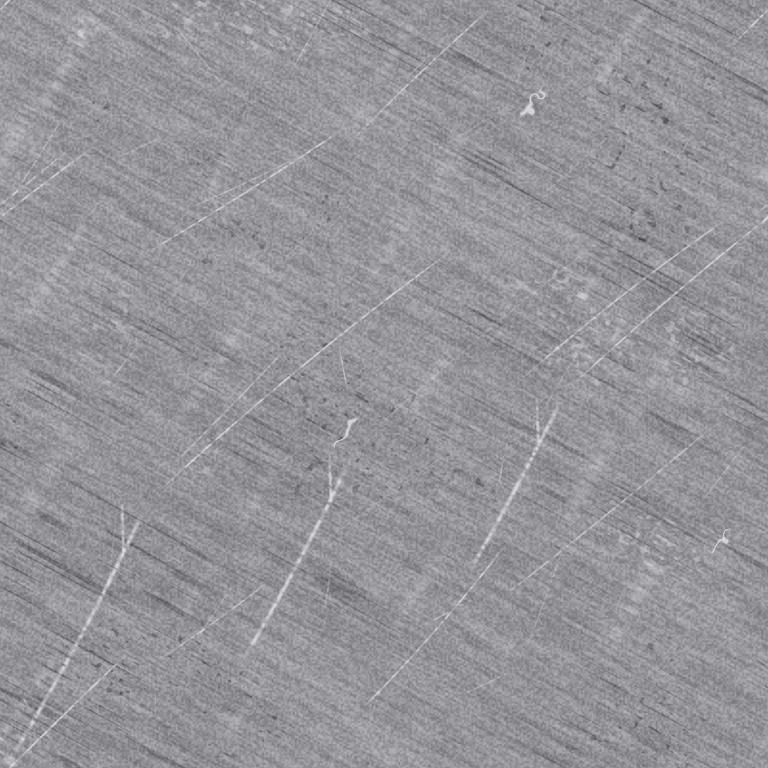
Write a Shadertoy shader that draws this texture.

```glsl
// Worn brushed metal: fine grey grain with slanted dark brush lines,
// crossed by pale scratches, forked gouges, scuffed bands and specks.
// Stretched value noise makes the brushing; looped strokes make the wear.

#define BASE_COLOR vec3(0.583, 0.582, 0.602)
#define SCRATCH_COLOR vec3(0.87, 0.87, 0.88)
#define BRUSH_ANGLE -0.50
#define BRUSH_CONTRAST 0.13
#define GRAIN_CONTRAST 0.15
#define GRAIN_CELLS 400.0
#define LONG_SCRATCHES 9
#define HAIRLINES 44
#define SCUFFS 20
#define FORKS 3
#define SQUIGGLES 3

// Integer hash giving two values from 0 to 1
vec2 hash(vec2 cell) {
    uvec2 v = uvec2(ivec2(cell)) * 1664525u + 1013904223u;
    v.x += v.y * 1664525u;
    v.y += v.x * 1664525u;
    v ^= v >> 16u;
    v.x += v.y * 1664525u;
    v.y += v.x * 1664525u;
    v ^= v >> 16u;
    return vec2(v >> 8u) / 16777216.0;
}

float noise(vec2 p) {
    vec2 cell = floor(p), f = fract(p);
    f = f * f * (3.0 - 2.0 * f);
    float low = mix(hash(cell).x, hash(cell + vec2(1, 0)).x, f.x);
    float high = mix(hash(cell + vec2(0, 1)).x, hash(cell + vec2(1, 1)).x, f.x);
    return mix(low, high, f.y);
}

// Coordinates along and across a direction
vec2 alongAcross(vec2 p, float angle) {
    float c = cos(angle), s = sin(angle);
    return vec2(c * p.x + s * p.y, c * p.y - s * p.x);
}

// Offset from a centre, wrapped at the canvas edges
vec2 wrapped(vec2 p, vec2 center) {
    return fract(p - center + 0.5) - 0.5;
}

// Evenly spread positions
vec2 scatter(int i, float seed) {
    return fract(float(i) * vec2(0.7549, 0.5698) + hash(vec2(seed, 7.0)));
}

// Thin bent line with tapered ends; keeps its weight when below a pixel
float stroke(vec2 p, float angle, float halfLength, float width, float bend, float pixel) {
    vec2 q = alongAcross(p, angle);
    float away = abs(q.y - bend * (q.x * q.x - halfLength * halfLength * 0.5));
    float soft = max(width, 0.7 * pixel);
    float line = width / soft * (1.0 - smoothstep(0.0, 2.0 * soft, away));
    return line * (1.0 - smoothstep(0.75 * halfLength, halfLength, abs(q.x)));
}

void mainImage(out vec4 fragColor, in vec2 fragCoord) {
    vec2 uv = fragCoord / iResolution.y;
    float pixel = 1.0 / iResolution.y;
    vec2 brush = alongAcross(uv, BRUSH_ANGLE) + 3.0;

    // Brushed grain, broad tone and dark lines gathered in groups
    float fine = noise(brush * vec2(26.0, 330.0)) - 0.5;
    float coarse = noise(brush * vec2(9.0, 130.0)) - 0.5;
    float grain = noise(uv * GRAIN_CELLS) - 0.5;
    float broad = noise(uv * 5.0 + 20.0) - 0.5;
    float group = noise(brush * vec2(4.0, 17.0) + 50.0);
    float darkLine = smoothstep(0.68, 0.95, noise(brush * vec2(11.0, 270.0) + 90.0));
    float tone = BRUSH_CONTRAST * (0.75 * fine + 0.45 * coarse) + GRAIN_CONTRAST * grain;
    tone += 0.025 * broad - 0.13 * darkLine * smoothstep(0.2, 0.8, group);

    // Patches of dark pits and pale specks
    float patchy = noise(uv * 7.0 + 70.0) * 0.7 + noise(uv * 19.0) * 0.3;
    float speck = noise(brush * vec2(120.0, 210.0) + 30.0);
    tone -= 0.16 * smoothstep(0.78, 0.95, speck) * smoothstep(0.55, 0.75, patchy);
    float wear = 0.45 * smoothstep(0.66, 0.9, 1.0 - speck) * smoothstep(0.58, 0.8, 1.0 - patchy);

    // The brushing breaks every scratch into dashes
    float dashes = smoothstep(0.25, 0.7, noise(brush * vec2(45.0, 260.0) + 11.0));
    float broken = mix(0.35, 1.0, dashes);

    // Scuffed bands of short dashes
    for (int i = 0; i < SCUFFS; i++) {
        vec2 r = hash(vec2(i, 101));
        vec2 q = alongAcross(wrapped(uv, scatter(i, 1.0)), 1.04 + 0.16 * (r.x - 0.5));
        float halfLength = 0.05 + 0.06 * r.y;
        float band = exp(-pow(q.y / (0.005 + 0.007 * r.x), 2.0));
        band *= 1.0 - smoothstep(0.4 * halfLength, halfLength, abs(q.x));
        wear += 0.42 * band * dashes * (0.35 + 0.65 * r.y);
    }

    // Faint hairlines
    for (int i = 0; i < HAIRLINES; i++) {
        vec2 r = hash(vec2(i, 202)), s = hash(vec2(i, 203));
        float angle = 0.95 + 1.1 * (r.x - 0.5) + 0.9 * step(0.8, s.x);
        float line = stroke(wrapped(uv, scatter(i, 2.0)), angle, 0.02 + 0.09 * r.y * r.y,
                            0.0008, 0.6 * (s.y - 0.5), pixel);
        wear += line * broken * (0.2 + 0.55 * s.y * s.y);
    }

    // Longer, brighter scratches
    for (int i = 0; i < LONG_SCRATCHES; i++) {
        vec2 r = hash(vec2(i, 303)), s = hash(vec2(i, 304));
        float line = stroke(wrapped(uv, scatter(i, 3.0)), 0.72 + 0.4 * (r.x - 0.5),
                            0.07 + 0.12 * r.y, 0.0011, 0.5 * (s.x - 0.5), pixel);
        wear += line * broken * (0.4 + 0.5 * s.y);
    }

    // Forked gouges: thick stem, upright tick and long thin tail
    for (int i = 0; i < FORKS; i++) {
        vec2 d = wrapped(uv, vec2(0.16, 0.28) + float(i) * vec2(0.27, 0.07));
        float halfLength = 0.19 - 0.03 * float(i);
        vec2 stem = vec2(0.47, 0.88) * (0.07 - halfLength);
        float tail = i == 1 ? 0.25 : 0.85;
        wear += 0.9 * broken * stroke(d - stem, 1.08, halfLength, 0.0023, 0.15, pixel);
        wear += 0.8 * broken * stroke(d - vec2(0.0, 0.03), 1.6, 0.035, 0.0016, 0.0, pixel);
        wear += tail * broken * stroke(d - vec2(0.23, 0.235), 0.69, 0.26, 0.0011, -0.12, pixel);
    }

    // Small jagged nicks
    vec2 jag = 0.016 * (vec2(noise(uv * 95.0), noise(uv * 95.0 + 40.0)) - 0.5);
    for (int i = 0; i < SQUIGGLES; i++) {
        float size = 0.014 + 0.014 * hash(vec2(i, 404)).x;
        wear += 0.9 * stroke(wrapped(uv + jag, scatter(i, 4.0)), 0.85, size, 0.0017, 0.0, pixel);
    }

    vec3 color = mix(BASE_COLOR + tone, SCRATCH_COLOR, clamp(wear, 0.0, 0.95));
    fragColor = vec4(color, 1.0);
}
```
